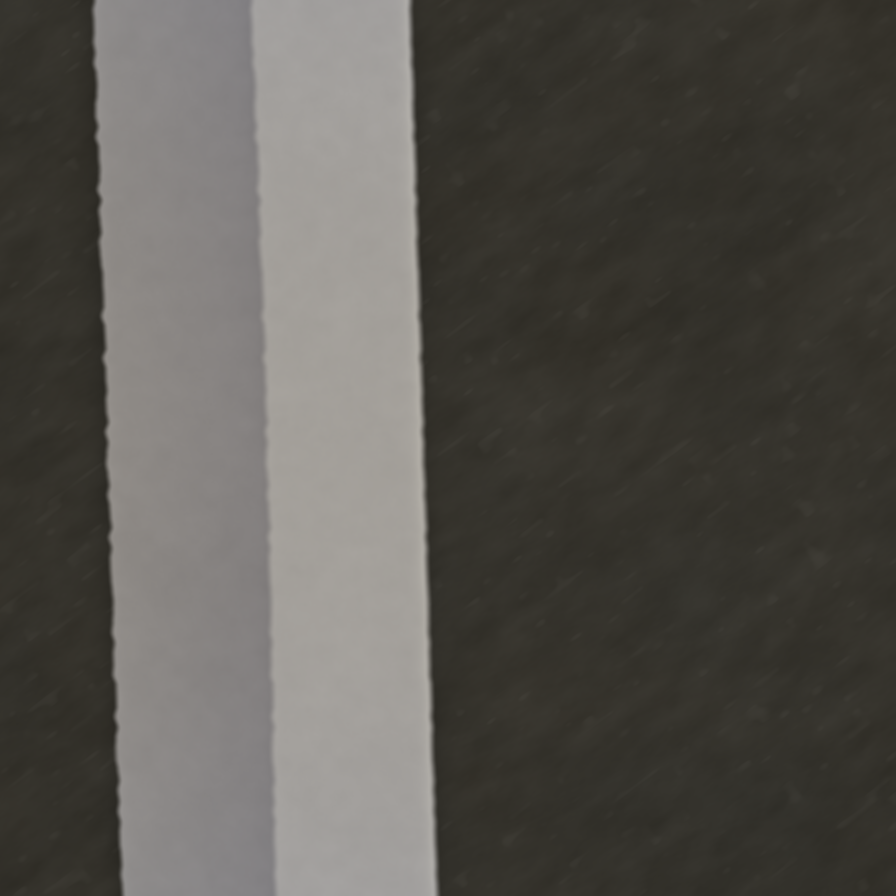
This texture is drawn by a WebGL 2 fragment shader. Its source:

```glsl
#version 300 es
precision highp float;
// Two pale, slightly leaning paper strips on a dark, grainy cloth.
// Each strip edge is a curve x(y); signed distances to the edges drive
// the soft masks, rims and contact shadows, and value noise adds the grain.

uniform vec2 u_resolution;
out vec4 fragColor;

float hash(vec2 p) {
    return fract(sin(dot(p, vec2(127.1, 311.7))) * 43758.5453);
}

float noise(vec2 p) {
    vec2 i = floor(p), f = fract(p);
    f = f * f * (3.0 - 2.0 * f);
    return mix(mix(hash(i), hash(i + vec2(1, 0)), f.x),
               mix(hash(i + vec2(0, 1)), hash(i + vec2(1, 1)), f.x), f.y);
}

// Layered noise, centred on zero
float fbm(vec2 p) {
    float sum = 0.0, amp = 0.5;
    for (int i = 0; i < 4; i++) {
        sum += amp * (noise(p) - 0.5);
        p = mat2(0.8, 0.6, -0.6, 0.8) * p * 2.03 + 7.3;
        amp *= 0.55;
    }
    return sum;
}

float softStep(float d, float width) {
    return smoothstep(-width, width, d);
}

void main() {
    vec2 uv = gl_FragCoord.xy / u_resolution;
    float y = uv.y;

    // Signed distances to the three edges, with slight fibre wobble
    float wobble = 0.003 * (noise(vec2(3.0, y * 85.0)) - 0.5);
    float dLeft = uv.x - (0.136 - 0.032 * y) + wobble * 1.3;
    float dFold = uv.x - (0.307 - 0.009 * y - 0.018 * y * y) + wobble;
    float dRight = uv.x - (0.488 - 0.030 * y) + wobble * 0.5;

    // Dark cloth: slanted weave, broad blotches, warmer towards the top right
    vec2 slant = vec2(uv.x * 0.8 + uv.y * 0.6, uv.y * 0.8 - uv.x * 0.6);
    float weave = fbm(slant * vec2(22.0, 48.0));
    float blotch = fbm(uv * 6.0 + 4.0);
    vec3 cloth = vec3(0.205, 0.196, 0.170) + 0.045 * weave + 0.025 * blotch;
    cloth += vec3(0.012, 0.006, 0.0) * fbm(uv * 9.0 + 31.0);
    cloth += vec3(0.010, 0.007, 0.004) * (y - 0.5) * smoothstep(0.4, 0.9, uv.x);
    float flecks = smoothstep(0.78, 1.0, noise(slant * vec2(45.0, 110.0)));
    cloth += 0.022 * flecks;
    cloth *= 1.0 - 0.20 * exp(-abs(dLeft) / 0.014);
    cloth *= 1.0 - 0.14 * exp(-abs(dRight) / 0.012);

    // Shaded strip: darkens towards the fold, cooler at both ends
    float paperGrain = 0.022 * fbm(uv * 55.0) + 0.020 * fbm(uv * 8.0 + 17.0);
    float across = clamp(dLeft / 0.174, 0.0, 1.0);
    float ends = 4.0 * (y - 0.5) * (y - 0.5);
    vec3 shaded = mix(vec3(0.560, 0.543, 0.525), vec3(0.515, 0.500, 0.497), across);
    shaded += vec3(-0.004, 0.003, 0.018) * ends + paperGrain;
    shaded += 0.035 * exp(-abs(dLeft) / 0.005);
    shaded -= 0.025 * exp(-abs(dFold) / 0.006);

    // Lit strip: nearly flat, with a bright rim on each side
    vec3 lit = vec3(0.640, 0.625, 0.603) + paperGrain;
    lit += vec3(-0.004, 0.002, 0.018) * ends;
    lit += 0.018 * exp(-abs(dFold) / 0.005);
    lit += vec3(0.045, 0.045, 0.038) * exp(-abs(dRight + 0.006) / 0.005);

    // Composite from left to right
    vec3 color = mix(cloth, shaded, softStep(dLeft, 0.0045));
    color = mix(color, lit, softStep(dFold, 0.0055));
    color = mix(color, cloth, softStep(dRight, 0.0050));
    fragColor = vec4(color, 1.0);
}
```
